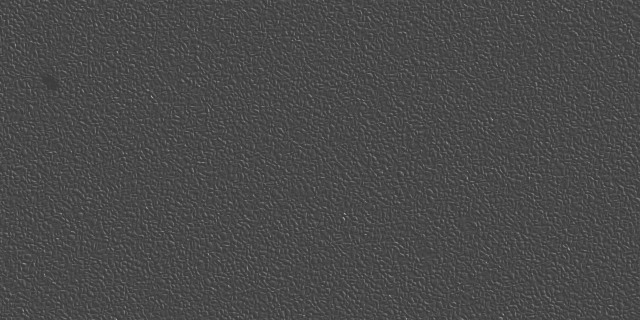
Write a Shadertoy shader that draws this texture.

```glsl
const vec2 LIGHT_DIR = vec2(0.7, 0.71);
const float PEBBLES_PER_HEIGHT = 70.0;
const vec3 LEATHER_TINT = vec3(1.0, 1.0, 1.002);

float hash(vec2 p) {
    return fract(sin(dot(p, vec2(127.1, 311.7))) * 43758.5453);
}

vec2 hash2(vec2 p) {
    return vec2(hash(p), hash(p + 57.3));
}

float valueNoise(vec2 p) {
    vec2 i = floor(p);
    vec2 f = fract(p);
    f = f * f * (3.0 - 2.0 * f);
    float low = mix(hash(i), hash(i + vec2(1.0, 0.0)), f.x);
    float high = mix(hash(i + vec2(0.0, 1.0)), hash(i + vec2(1.0, 1.0)), f.x);
    return mix(low, high, f.y);
}

float cornerSlope(vec2 corner, vec2 p) {
    float a = 6.2832 * hash(corner);
    return dot(vec2(cos(a), sin(a)), p - corner);
}

float gradientNoise(vec2 p) {
    vec2 i = floor(p);
    vec2 f = fract(p);
    f = f * f * f * (f * (f * 6.0 - 15.0) + 10.0);
    float low = mix(cornerSlope(i, p), cornerSlope(i + vec2(1.0, 0.0), p), f.x);
    float high = mix(cornerSlope(i + vec2(0.0, 1.0), p), cornerSlope(i + vec2(1.0, 1.0), p), f.x);
    return mix(low, high, f.y);
}

// Soft pebbles separated by shallow creases
float pebbleHeight(vec2 p) {
    vec2 cell = floor(p);
    float nearest = 8.0;
    float second = 8.0;
    for (int y = -1; y <= 1; y++) {
        for (int x = -1; x <= 1; x++) {
            vec2 id = cell + vec2(x, y);
            float d = length(id + hash2(id) - p);
            second = min(second, max(nearest, d));
            nearest = min(nearest, d);
        }
    }
    return smoothstep(-0.15, 0.65, second - nearest);
}

// Winding lumps that run several pebbles together
float wormHeight(vec2 p) {
    return smoothstep(-0.3, 0.3, gradientNoise(p));
}

float grainHeight(vec2 p) {
    vec2 bend = vec2(valueNoise(p * 0.6), valueNoise(p * 0.6 + 31.7)) - 0.5;
    vec2 q = mat2(0.8, 0.6, -0.6, 0.8) * (p + 0.8 * bend);
    return 0.6 * pebbleHeight(q) + 0.4 * wormHeight(q * 1.25 + 19.0);
}

// Height lost towards the light: positive on lit flanks
float relief(vec2 p, vec2 lightDir, float stepSize) {
    vec2 e = lightDir * stepSize;
    return grainHeight(p - e) - grainHeight(p + e);
}

// Soft tilted ellipse: 1 inside, 0 outside
float smudge(vec2 p, vec2 center, vec2 radii, float angle) {
    float c = cos(angle);
    float s = sin(angle);
    vec2 q = mat2(c, -s, s, c) * (p - center);
    float ragged = 0.35 * (valueNoise(p * 90.0) - 0.5);
    return 1.0 - smoothstep(0.65, 1.15, length(q / radii) + ragged);
}

void mainImage(out vec4 fragColor, in vec2 fragCoord) {
    vec2 uv = fragCoord / iResolution.y;
    vec2 p = uv * PEBBLES_PER_HEIGHT;

    // Lit and shaded flanks, with a stronger response on the lit side
    float slope = max(relief(p, LIGHT_DIR, 0.18), -0.4);
    float lit = max(slope, 0.0);
    float tone = 0.28 + 0.095 * slope + 0.18 * lit * lit;

    // Sparse glints on the brightest flanks
    float glint = smoothstep(0.85, 0.95, valueNoise(p * 0.9 + 73.0));
    tone += 0.3 * glint * lit * lit;

    // Fine surface grain
    tone += 0.018 * (valueNoise(uv * 230.0) - 0.5);

    // Flattened dark spot
    float spot = smudge(uv, vec2(0.158, 0.742), vec2(0.035, 0.02), -0.8);
    tone = mix(tone, 0.235 + 0.15 * (tone - 0.28), 0.85 * spot);

    fragColor = vec4(tone * LEATHER_TINT, 1.0);
}
```
